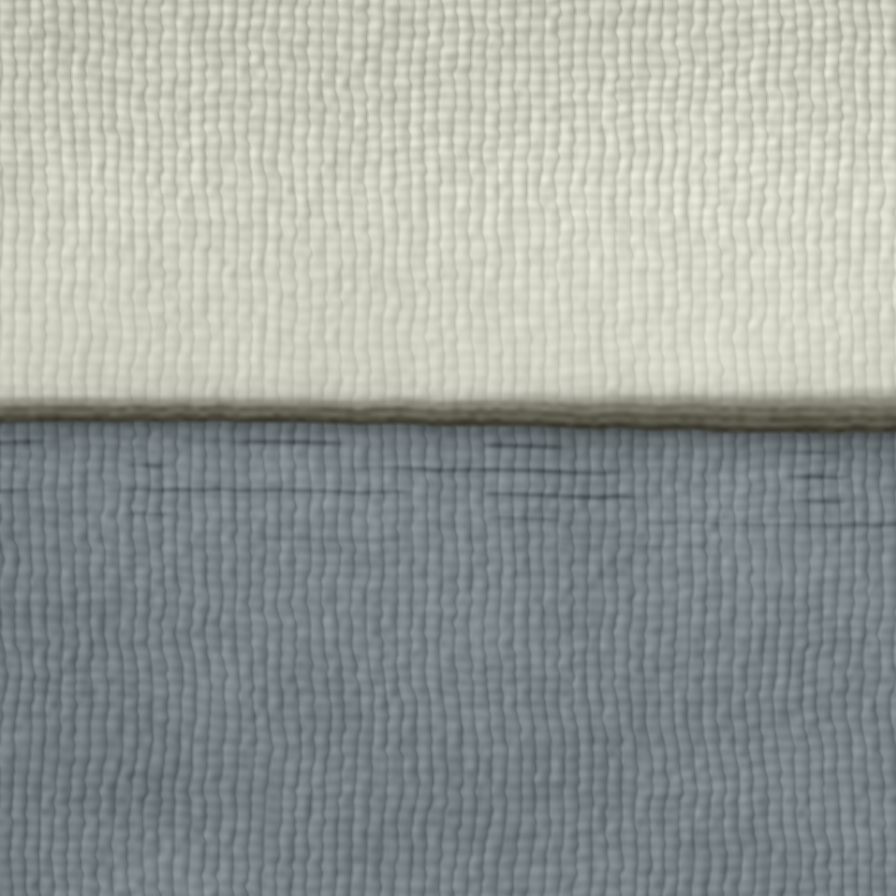
This texture is drawn by a Shadertoy shader. Its source:

```glsl
float hash(vec2 p) {
    p = fract(p * vec2(0.1031, 0.1130));
    p += dot(p, p.yx + 33.33);
    return fract((p.x + p.y) * p.x * 17.0);
}

float noise(vec2 p) {
    vec2 i = floor(p), f = fract(p);
    f = f * f * (3.0 - 2.0 * f);
    return mix(mix(hash(i), hash(i + vec2(1, 0)), f.x),
               mix(hash(i + vec2(0, 1)), hash(i + vec2(1, 1)), f.x), f.y);
}

float fbm(vec2 p) {
    float sum = 0.0, amp = 0.5;
    for (int i = 0; i < 4; i++) {
        sum += amp * noise(p);
        p = p * 2.03 + 17.1;
        amp *= 0.5;
    }
    return sum;
}

// Height of the knotted threads; bend sways the vertical ribs
float weave(vec2 p, float bend, float rowDepth) {
    vec2 q = p;
    q.x += bend * sin(p.y * 15.0 + p.x * 4.0) + 0.006 * (noise(p * vec2(13, 24)) - 0.5);
    q.x += 0.004 * (noise(p * vec2(55, 85) + 9.0) - 0.5);
    q.y += 0.012 * sin(p.x * 4.0) + 0.008 * (noise(p * 15.0 + 40.0) - 0.5);
    float column = q.x * 61.0;
    float rib = pow(abs(sin(3.14159 * column)), 0.8);
    float stagger = 0.35 * hash(vec2(floor(column) + 50.0, 7.0));
    float knot = 0.5 + 0.5 * cos(6.28318 * (q.y * 69.0 + stagger + 0.18 * fract(column)));
    float grain = noise(p * vec2(95, 75)) - 0.5;
    return 0.5 * rib + rowDepth * knot * (0.45 + 0.55 * rib) + 0.55 * grain;
}

// Relief lit from the upper left
float relief(vec2 p, float bend, float rowDepth) {
    float h = weave(p, bend, rowDepth);
    float towardLight = weave(p + vec2(-0.0035, 0.0025), bend, rowDepth);
    return 0.65 * (h - towardLight) + 0.5 * (h - 0.32 - 0.4 * rowDepth);
}

vec3 creamCloth(vec2 p) {
    float rowDepth = mix(0.24, 0.42, smoothstep(0.7, 1.0, p.y));
    float light = 0.03 * smoothstep(0.1, 0.9, p.x) - 0.045 * smoothstep(0.75, 1.0, p.y);
    light += 0.06 * (fbm(p * 5.0) - 0.47);
    float contrast = mix(0.11, 0.18, smoothstep(0.57, 0.85, p.y));
    return vec3(0.795, 0.80, 0.745) + light + contrast * relief(p, 0.002, rowDepth);
}

vec3 blueCloth(vec2 p, float depth) {
    float sway = 0.006 * smoothstep(0.12, 0.35, depth);
    float light = 0.09 * (fbm(p * vec2(6, 8) + 30.0) - 0.47);
    light += 0.02 * smoothstep(0.0, 0.25, p.x) - 0.02 * smoothstep(0.2, 0.5, depth);
    vec3 color = vec3(0.455, 0.495, 0.51) + light + 0.16 * relief(p + 3.0, sway, 0.25);

    // Broken horizontal creases close to the fold
    float crease = pow(0.5 + 0.5 * cos(6.28318 * (depth - 0.022) / 0.027), 7.0);
    crease *= smoothstep(0.4, 0.65, noise(vec2(p.x * 12.0, floor(depth / 0.027) * 5.0 + 3.0)));
    crease *= smoothstep(0.0, 0.012, depth) * (1.0 - smoothstep(0.06, 0.16, depth));
    color -= 0.12 * crease;

    // Contact shadow
    return color * (1.0 - 0.36 * exp(-depth * 55.0));
}

void mainImage(out vec4 fragColor, in vec2 fragCoord) {
    vec2 p = fragCoord / iResolution.xy;
    float pixel = 1.0 / iResolution.y;

    // Lower edge of the fold, drooping to the right
    float edge = 0.529 - 0.012 * smoothstep(0.2, 1.0, p.x);
    edge += 0.0025 * (noise(vec2(p.x * 45.0, 2.0)) - 0.5);
    float above = p.y - edge;
    float bandHeight = mix(0.023, 0.038, smoothstep(0.3, 1.0, p.x));

    vec3 cream = creamCloth(p);
    float band = above / bandHeight;

    // Cream rolls into an olive shadow with fine stitched lines
    float rolled = 1.0 - smoothstep(0.65, 1.45, band);
    float stitch = 0.5 + 0.5 * cos(6.28318 * (above / 0.011 + 0.2 * noise(p * vec2(40, 3))));
    float fleck = noise(p * vec2(110, 160)) - 0.5;
    vec3 olive = mix(vec3(0.29, 0.285, 0.235), vec3(0.47, 0.465, 0.41), smoothstep(0.0, 1.0, band));
    olive += 0.055 * (stitch - 0.5) + 0.08 * fleck;
    olive *= mix(0.78, 1.0, smoothstep(0.0, 0.25, band));
    cream *= 1.0 - 0.10 * exp(-max(above - bandHeight, 0.0) * 60.0);
    cream = mix(cream, olive, rolled);

    vec3 blue = blueCloth(p, max(-above, 0.0));
    vec3 color = mix(blue, cream, smoothstep(-0.002 - pixel, 0.002 + pixel, above));
    fragColor = vec4(clamp(color, 0.0, 1.0), 1.0);
}
```
